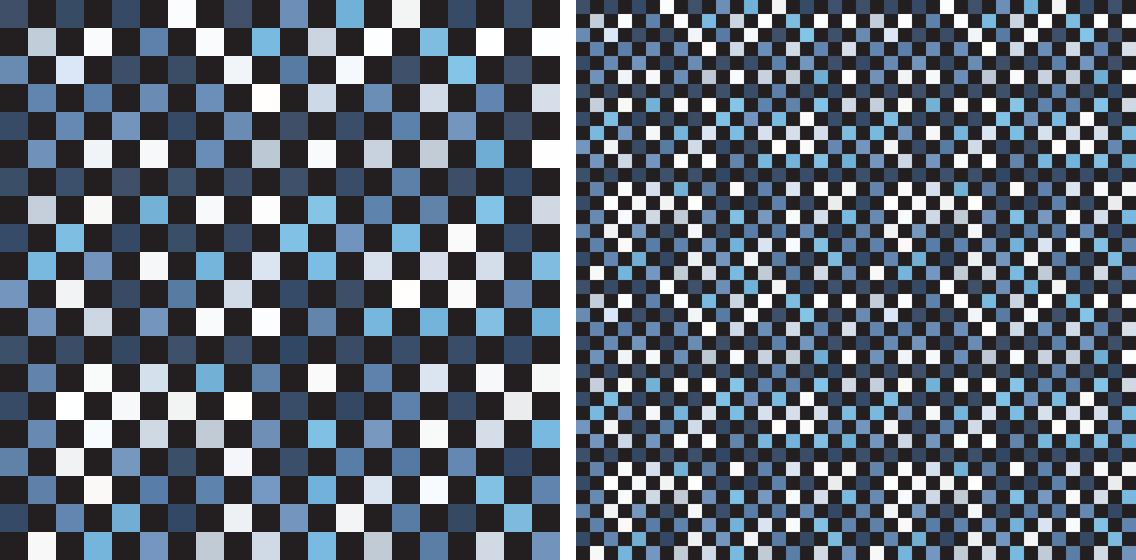
Left, the tile; right, the same tile 2 across and 2 down.
Give the GLSL for this pattern, as a Shadertoy shader.

```glsl
// A 20 by 20 checkerboard: near-black squares alternate with flat coloured ones.
// Hashes pick a colour family and shade per square; rows alternate between a
// mostly navy mix and a brighter mix. Cell indices wrap, so the board tiles.

const float CELLS = 20.0;
const vec3 INK = vec3(0.137, 0.122, 0.125);

float hash(vec2 cell, float seed) {
    return fract(sin(dot(cell, vec2(127.1, 311.7)) + seed * 74.7) * 43758.5453);
}

// One shade from the family chosen by pick; limits are cumulative shares
// of navy, steel, sky and grey, with white taking the rest.
vec3 familyShade(float pick, vec4 limits, float shade) {
    if (pick < limits.x) return mix(vec3(0.20, 0.28, 0.39), vec3(0.25, 0.32, 0.42), shade);
    if (pick < limits.y) return mix(vec3(0.33, 0.47, 0.63), vec3(0.47, 0.60, 0.76), shade);
    if (pick < limits.z) return mix(vec3(0.44, 0.68, 0.83), vec3(0.52, 0.77, 0.91), shade);
    if (pick < limits.w) return mix(vec3(0.74, 0.78, 0.82), vec3(0.87, 0.91, 0.96), shade);
    return mix(vec3(0.91, 0.92, 0.93), vec3(1.0), sqrt(shade));
}

vec3 cellColor(vec2 index) {
    vec2 cell = mod(index, CELLS);
    if (mod(cell.x + cell.y, 2.0) < 0.5) return INK;

    // Odd rows lean navy, even rows lean bright
    bool navyRow = mod(cell.y, 2.0) > 0.5;
    vec4 limits = navyRow ? vec4(0.54, 0.75, 0.84, 0.86)
                          : vec4(0.00, 0.29, 0.51, 0.78);
    vec3 color = familyShade(hash(cell, 1.0), limits, hash(cell, 2.0));

    // Slight warm or cool drift
    float warmth = hash(cell, 3.0) - 0.5;
    return clamp(color + warmth * vec3(0.015, 0.0, -0.015), 0.0, 1.0);
}

// Box-filtered blend of the four cells around the nearest grid corner
vec3 checkerboard(vec2 p, vec2 pixelSize) {
    vec2 corner = floor(p + 0.5);
    vec2 cover = clamp((p - corner) / pixelSize + 0.5, 0.0, 1.0);
    vec3 below = mix(cellColor(corner - 1.0), cellColor(corner - vec2(0.0, 1.0)), cover.x);
    vec3 above = mix(cellColor(corner - vec2(1.0, 0.0)), cellColor(corner), cover.x);
    return mix(below, above, cover.y);
}

void mainImage(out vec4 fragColor, in vec2 fragCoord) {
    vec2 pixelSize = CELLS / iResolution.xy;
    fragColor = vec4(checkerboard(fragCoord * pixelSize, pixelSize), 1.0);
}
```
